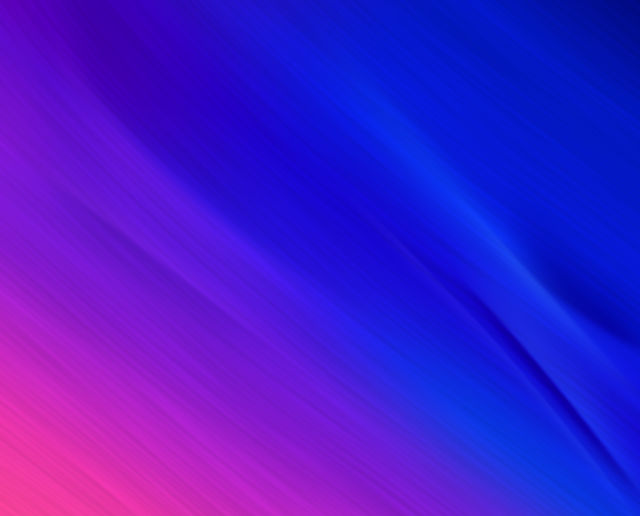
Reproduce this background procedurally as a WebGL 2 fragment shader.

```glsl
#version 300 es
precision highp float;
// Silky diagonal folds running from pink through violet to deep blue.
uniform vec2 u_resolution;
out vec4 fragColor;

const vec3 CORAL  = vec3(0.96, 0.25, 0.60);
const vec3 PINK   = vec3(0.90, 0.20, 0.66);
const vec3 ORCHID = vec3(0.76, 0.15, 0.76);
const vec3 PURPLE = vec3(0.52, 0.10, 0.81);
const vec3 VIOLET = vec3(0.39, 0.09, 0.83);
const vec3 INDIGO = vec3(0.17, 0.08, 0.89);
const vec3 ULTRA  = vec3(0.09, 0.02, 0.82);
const vec3 AZURE  = vec3(0.03, 0.10, 0.87);
const vec3 COBALT = vec3(0.01, 0.09, 0.76);
const vec3 NAVY   = vec3(0.00, 0.02, 0.42);

vec2 hashGradient(vec2 cell) {
  vec2 h = fract(cell * vec2(0.1031, 0.1137));
  h += dot(h, h.yx + 19.19);
  float angle = 6.2832 * fract((h.x + h.y) * h.x * 7.31);
  return vec2(cos(angle), sin(angle));
}

float gradientNoise(vec2 p) {
  vec2 i = floor(p), f = fract(p);
  vec2 u = f * f * f * (f * (f * 6.0 - 15.0) + 10.0);
  vec2 e = vec2(0.0, 1.0);
  float low = mix(dot(hashGradient(i), f),
                  dot(hashGradient(i + e.yx), f - e.yx), u.x);
  float high = mix(dot(hashGradient(i + e), f - e),
                   dot(hashGradient(i + e.yy), f - e.yy), u.x);
  return mix(low, high, u.y);
}

// Signed distance above a curve a-b-c (x) and position along it (y).
vec2 curveCoords(vec2 p, vec2 a, vec2 b, vec2 c) {
  vec2 bend = a - 2.0 * b + c;
  vec2 start = b - a;
  float dx = p.x - a.x;
  float t = dx / (start.x + sqrt(max(start.x * start.x + bend.x * dx, 0.0)));
  vec2 onCurve = a + t * (2.0 * start + t * bend);
  vec2 tangent = start + t * bend;
  return vec2((p.y - onCurve.y) * tangent.x / max(length(tangent), 1e-4), t);
}

// Ridge with separate softness above and below, fading at both ends.
float ridge(vec2 curve, float offset, float above, float below) {
  float d = curve.x - offset;
  float k = d / (d > 0.0 ? above : below);
  float ends = smoothstep(0.0, 0.45, curve.y) * smoothstep(1.05, 0.6, curve.y);
  return exp(-k * k) * ends;
}

vec3 blendStop(vec3 color, vec3 next, float from, float to, float t) {
  return mix(color, next, clamp((t - from) / (to - from), 0.0, 1.0));
}

vec3 diagonalRamp(float t) {
  vec3 c = blendStop(CORAL, PINK, 0.04, 0.17, t);
  c = blendStop(c, ORCHID, 0.17, 0.29, t);
  c = blendStop(c, PURPLE, 0.29, 0.45, t);
  c = blendStop(c, VIOLET, 0.45, 0.59, t);
  c = blendStop(c, INDIGO, 0.59, 0.72, t);
  c = blendStop(c, ULTRA, 0.72, 0.88, t);
  c = blendStop(c, AZURE, 0.90, 1.04, t);
  c = blendStop(c, COBALT, 1.06, 1.30, t);
  return blendStop(c, NAVY, 1.36, 1.60, t);
}

void main() {
  vec2 p = gl_FragCoord.xy / u_resolution.y;
  p.x *= 1.2427 * u_resolution.y / u_resolution.x;
  float across = dot(p, vec2(0.62, 0.78));
  float along = dot(p, vec2(0.78, -0.62));

  // Broad colour field
  float sway = 0.02 * gradientNoise(vec2(along * 1.6, across * 3.0) + 4.0);
  float tilt = 0.11 * (along - 0.12) * smoothstep(0.7, 0.4, across);
  vec3 color = diagonalRamp(across + sway - tilt);
  float topLeft = smoothstep(0.08, -0.45, along) * smoothstep(0.5, 0.82, across);
  color += topLeft * vec3(0.15, -0.05, -0.12);
  color.r += 0.08 * smoothstep(0.2, 0.0, p.x) * smoothstep(0.5, 0.8, p.y);
  float lowerRight = smoothstep(0.15, 0.65, along) * exp(-pow((across - 0.71) / 0.12, 2.0));
  color += lowerRight * vec3(-0.13, 0.13, 0.0);

  // Violet folds on the left
  vec2 fold = curveCoords(p, vec2(0.08, 1.0), vec2(0.19, 0.67), vec2(0.75, 0.365));
  color += ridge(fold, -0.015, 0.025, 0.06) * vec3(0.10, 0.02, 0.03);
  color -= ridge(fold, 0.025, 0.09, 0.02) * vec3(0.02, 0.02, 0.07);
  fold = curveCoords(p, vec2(0.04, 0.69), vec2(0.19, 0.59), vec2(0.60, 0.27));
  color -= ridge(fold, -0.008, 0.010, 0.05) * vec3(0.04, 0.01, 0.04);
  color += ridge(fold, 0.006, 0.025, 0.007) * vec3(0.03, 0.02, 0.03);

  // Blue crest and the shadow to its right
  fold = curveCoords(p, vec2(0.57, 0.98), vec2(0.88, 0.62), vec2(1.30, 0.17));
  color += ridge(fold, 0.0, 0.03, 0.06) * vec3(0.01, 0.09, 0.05);
  color += ridge(fold, 0.0, 0.006, 0.02) * smoothstep(0.4, 0.7, fold.y) * vec3(0.05, 0.09, 0.02);
  fold = curveCoords(p, vec2(0.97, 0.54), vec2(1.10, 0.37), vec2(1.36, 0.27));
  color -= ridge(fold, 0.01, 0.07, 0.016) * vec3(0.02, 0.07, 0.20);

  // Narrow slit with a bright lip
  fold = curveCoords(p, vec2(0.86, 0.49), vec2(1.07, 0.27), vec2(1.27, 0.0));
  color -= ridge(fold, 0.0, 0.006, 0.014) * vec3(0.02, 0.09, 0.20);
  color += ridge(fold, 0.012, 0.05, 0.006) * vec3(0.04, 0.12, 0.06);
  color += ridge(fold, -0.03, 0.003, 0.012) * vec3(0.03, 0.05, 0.03);
  fold = curveCoords(p, vec2(0.64, 0.66), vec2(0.84, 0.47), vec2(1.02, 0.27));
  color += ridge(fold, 0.0, 0.004, 0.016) * vec3(0.04, 0.04, 0.04);

  // Soft streaks and fine strands, bending only beside the upper folds
  float bow = min(along - 0.1, 0.0);
  float flow = across - 0.20 * bow * bow * smoothstep(0.3, 0.9, across) + sway;
  float streak = gradientNoise(vec2(along * 1.2, flow * 16.0));
  float crease = gradientNoise(vec2(along * 1.8, flow * 55.0) + 57.0);
  float strand = gradientNoise(vec2(along * 4.0, flow * 125.0) + 31.0);
  color *= 1.0 + 0.05 * streak + 0.03 * crease + 0.08 * strand;
  fragColor = vec4(clamp(color, 0.0, 1.0), 1.0);
}
```
